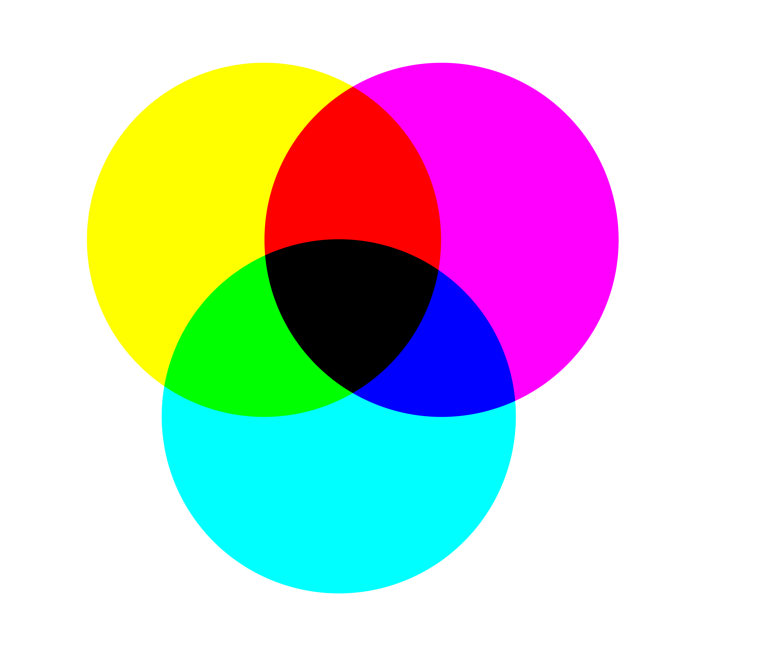
Write a WebGL 2 fragment shader that draws this background.

```glsl
#version 300 es
precision highp float;

uniform vec2 u_resolution;
out vec4 fragColor;

// Coverage of a disc, with an edge about one and a half pixels wide
float disc(vec2 p, vec2 center, float radius) {
    float edge = 0.75 / u_resolution.y;
    return 1.0 - smoothstep(-edge, edge, length(p - center) - radius);
}

void main() {
    // Canvas height is one unit
    vec2 p = gl_FragCoord.xy / u_resolution.y;
    float radius = 0.2683;

    // Each ink absorbs one channel of the white paper
    float cyan = disc(p, vec2(0.5133, 0.3692), radius);
    float magenta = disc(p, vec2(0.669, 0.6366), radius);
    float yellow = disc(p, vec2(0.4, 0.6366), radius);

    fragColor = vec4(1.0 - vec3(cyan, magenta, yellow), 1.0);
}
```
